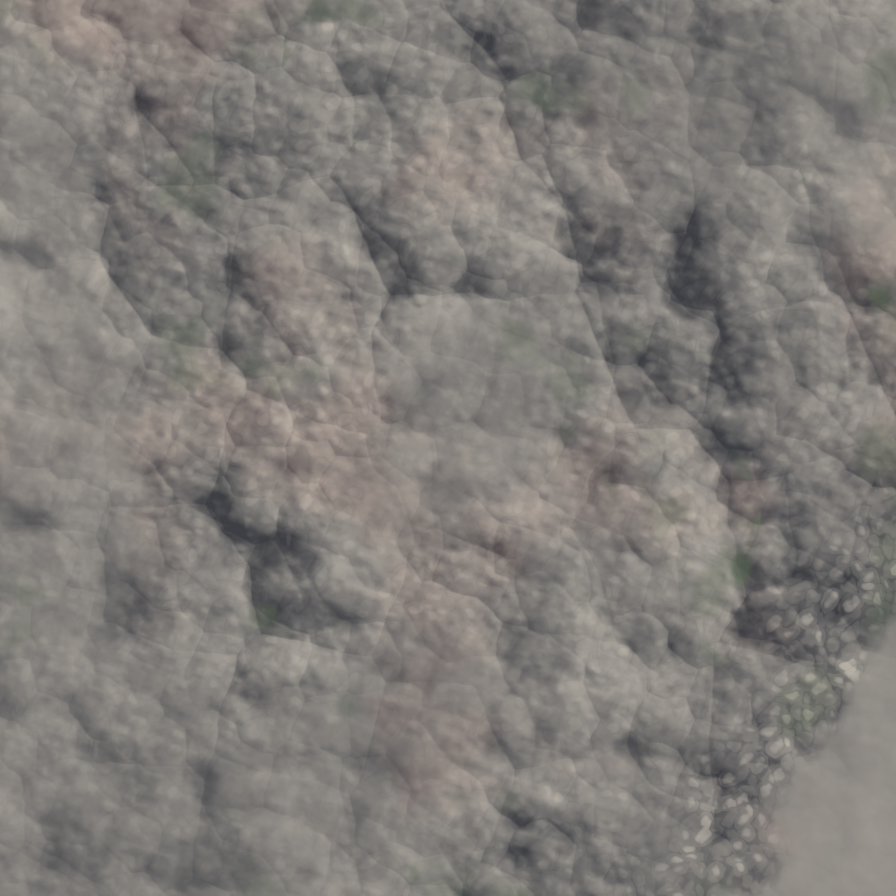
This texture is drawn by a three.js fragment shader. Its source:

```glsl
// Rocky, eroded ground seen from above, with a smooth track in the lower right.
// Warped boulder domes and fractal noise form a height field, which is lit
// from the upper right; shadows, pebbles, dust and sparse moss are laid on top.

#define BOULDER_FREQ 7.5
#define STONE_FREQ 19.0
#define PEBBLE_FREQ 66.0
#define WARP 0.035
#define SLOPE_GAIN 0.085
#define SHADOW_DEPTH 0.12
#define MOTTLE 0.24
#define MEAN_TONE 0.515
#define LIGHT_DIR vec2(0.8, 0.6)
#define SHADE_COLOR vec3(0.32, 0.32, 0.33)
#define DUST_COLOR vec3(0.63, 0.61, 0.58)
#define MOSS_COLOR vec3(0.33, 0.39, 0.31)

varying vec2 vUv;

vec2 hash2(vec2 p) {
  vec3 q = fract(p.xyx * vec3(0.1031, 0.1030, 0.0973));
  q += dot(q, q.yzx + 33.33);
  return fract((q.xx + q.yz) * q.zy);
}

float noise(vec2 p) {
  vec2 i = floor(p), f = fract(p);
  vec2 u = f * f * f * (f * (f * 6.0 - 15.0) + 10.0);
  float low = mix(hash2(i).x, hash2(i + vec2(1.0, 0.0)).x, u.x);
  float high = mix(hash2(i + vec2(0.0, 1.0)).x, hash2(i + 1.0).x, u.x);
  return mix(low, high, u.y);
}

// Four octaves, each turned so that the lattice does not show.
float fbm(vec2 p) {
  float sum = 0.0, amp = 0.5;
  for (int i = 0; i < 4; i++) {
    sum += amp * noise(p);
    p = mat2(1.6, 1.2, -1.2, 1.6) * p + 17.3;
    amp *= 0.5;
  }
  return sum;
}

// Scattered round humps of random height that meet in creases.
float domes(vec2 p) {
  vec2 cell = floor(p), f = fract(p);
  float top = -1.0;
  for (int y = -1; y <= 1; y++) {
    for (int x = -1; x <= 1; x++) {
      vec2 o = vec2(float(x), float(y));
      vec2 r = hash2(cell + o + 40.0);
      vec2 d = o + 0.15 + 0.7 * r - f;
      float size = hash2(cell + o + 91.0).y;
      top = max(top, 0.5 * size - dot(d, d));
    }
  }
  return top;
}

vec2 warp(vec2 p) {
  return p + WARP * (vec2(fbm(p * 11.0 + 5.0), fbm(p * 11.0 + 63.0)) - 0.47);
}

float relief(vec2 p) {
  vec2 w = warp(p);
  vec2 turned = mat2(0.8, 0.6, -0.6, 0.8) * w;
  return 0.55 * domes(w * BOULDER_FREQ) / BOULDER_FREQ
       + 0.5 * domes(turned * STONE_FREQ) / STONE_FREQ
       + 1.1 * fbm(p * vec2(11.0, 14.0)) / 12.0;
}

void main() {
  vec2 p = vUv;

  // Track and the gravel strip along its left side
  float edge = p.x - 0.81 - 0.5 * p.y + 0.12 * (fbm(p * 9.0) - 0.47);
  float track = smoothstep(-0.01, 0.035, edge);
  float gravel = smoothstep(-0.11, -0.04, edge) * (1.0 - track);

  // Calm patches of soil between the rocks
  float rocky = smoothstep(0.27, 0.52, fbm(p * 3.6 + 8.0));
  float rough = mix(0.55, 1.1, rocky) * mix(1.0, 0.22, track);

  // Slope towards the light, and shadow thrown by higher ground
  float eps = 0.003;
  float h = relief(p);
  float slope = (h - relief(p + LIGHT_DIR * eps)) / eps;
  float rise = relief(p + LIGHT_DIR * 0.03) - h;
  float shadow = smoothstep(0.006, 0.034, rise) * rough;
  slope = 1.6 * slope / (1.6 + 0.5 * abs(slope));

  // Pebbles: pale tops with dark gaps, thickest in the gravel
  float pebble = domes(p * PEBBLE_FREQ + 2.0 * fbm(p * 30.0));
  float pebbleTone = 0.13 * smoothstep(0.2, 0.42, pebble)
                   - 0.07 * smoothstep(0.05, -0.2, pebble);

  // Tone
  float mottle = fbm(p * 5.0 + 31.0) - 0.47 + 0.5 * (fbm(p * 38.0) - 0.47);
  float tone = MEAN_TONE + SLOPE_GAIN * slope * rough - SHADOW_DEPTH * shadow;
  tone += MOTTLE * mottle * mix(1.0, 0.4, track) + 0.055 * track;
  tone += pebbleTone * (0.35 * rough + 0.8 * gravel);

  // Colour: grey to dust, faint rust, and moss in the hollows
  float k = clamp((tone - SHADE_COLOR.r) / (DUST_COLOR.r - SHADE_COLOR.r), -0.25, 1.25);
  vec3 color = mix(SHADE_COLOR, DUST_COLOR, k);
  float rust = smoothstep(0.45, 0.75, fbm(p * 6.0 + 77.0));
  color += rust * vec3(0.025, -0.004, -0.008);
  float moss = smoothstep(0.62, 0.76, fbm(p * 10.0 + 120.0)) * (1.0 - track);
  color = mix(color, MOSS_COLOR, moss * (0.25 + 0.35 * shadow));
  gl_FragColor = vec4(color, 1.0);
}
```
